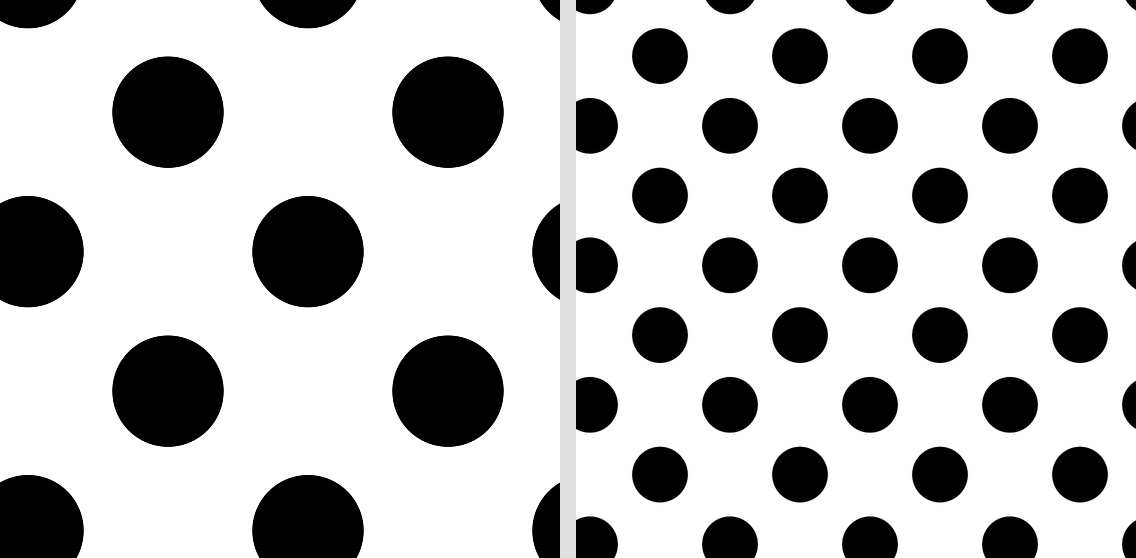
Left, the tile; right, the same tile 2 across and 2 down.
A WebGL 2 fragment shader for this pattern:

```glsl
#version 300 es
precision highp float;
// Black polka dots on white, in a staggered lattice of two by two cells.
// Each cell holds two dots half a cell apart; the distance to the nearer
// one, wrapped around the cell, gives a smooth-edged disc.

uniform vec2 u_resolution;
out vec4 fragColor;

// Distance to the nearest dot centre of a square lattice, in cell widths
float latticeDistance(vec2 cellPos, vec2 centre, float aspect) {
    vec2 offset = fract(cellPos - centre + 0.5) - 0.5;
    return length(offset * vec2(1.0, aspect));
}

void main() {
    vec2 cellPos = gl_FragCoord.xy / u_resolution * 2.0;
    float aspect = u_resolution.y / u_resolution.x;
    float pixel = 2.0 / u_resolution.x;

    // Two interleaved lattices make the stagger
    vec2 centre = vec2(0.1, 0.098);
    float dist = min(latticeDistance(cellPos, centre, aspect),
                     latticeDistance(cellPos, centre + 0.5, aspect));

    // Black inside the radius, white outside, blended over one pixel
    float ground = smoothstep(-0.5 * pixel, 0.5 * pixel, dist - 0.199);
    fragColor = vec4(vec3(ground), 1.0);
}
```
